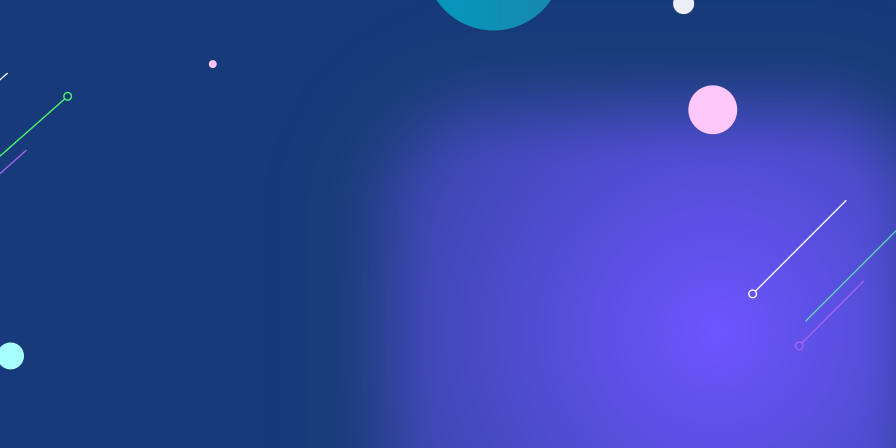
This background is drawn by a WebGL 2 fragment shader. Its source:

```glsl
#version 300 es
precision highp float;
// Navy backdrop with a soft violet glow, flat discs and thin diagonal strokes.

#define GLOW_CENTER vec2(1.60, 0.26)
#define GLOW_REACH 1.25
#define GLOW_BLUR 0.15
#define STROKE_HALF 0.0015
#define RING_RADIUS 0.0085

uniform vec2 u_resolution;
out vec4 fragColor;

const vec3 NAVY = vec3(0.086, 0.227, 0.478);
const vec3 DEEP = vec3(0.095, 0.237, 0.462);
const vec3 VIOLET = vec3(0.425, 0.333, 1.0);
const vec3 TEAL_LEFT = vec3(0.03, 0.585, 0.73);
const vec3 TEAL_RIGHT = vec3(0.08, 0.54, 0.69);
const vec3 PINK = vec3(1.0, 0.78, 0.98);
const vec3 PEARL = vec3(0.93, 0.93, 0.97);
const vec3 ICE = vec3(0.66, 1.0, 1.0);
const vec3 WHITE = vec3(1.0);
const vec3 GREEN = vec3(0.30, 0.98, 0.42);
const vec3 MINT = vec3(0.36, 0.84, 0.70);
const vec3 PURPLE = vec3(0.65, 0.39, 0.94);

float roundedBox(vec2 p, vec2 halfSize, float radius) {
    vec2 q = abs(p) - halfSize + radius;
    return length(max(q, 0.0)) + min(max(q.x, q.y), 0.0) - radius;
}

float segment(vec2 p, vec2 a, vec2 b) {
    vec2 ab = b - a;
    float t = clamp(dot(p - a, ab) / dot(ab, ab), 0.0, 1.0);
    return length(p - a - ab * t);
}

// Coverage of a shape from its signed distance, softened over one pixel
float coverage(float d) {
    return clamp(0.5 - d * u_resolution.y, 0.0, 1.0);
}

void disc(inout vec3 color, vec2 p, vec2 center, float radius, vec3 tint) {
    color = mix(color, tint, coverage(length(p - center) - radius));
}

// A thin line from a to b; a positive ring radius puts an open ring at a
void stroke(inout vec3 color, vec2 p, vec2 a, vec2 b, float ring, vec3 tint) {
    float fromStart = length(p - a);
    float d = segment(p, a, b);
    if (ring > 0.0) d = min(max(d, ring - fromStart), abs(fromStart - ring));
    color = mix(color, tint, coverage(d - STROKE_HALF));
}

// Radial violet light held inside a blurred rounded panel
vec3 background(vec2 p) {
    float panel = roundedBox(p - vec2(1.45, 0.235), vec2(0.61, 0.535), 0.25);
    float mask = 1.0 - smoothstep(-GLOW_BLUR, GLOW_BLUR, panel);
    float light = max(1.0 - length(p - GLOW_CENTER) / GLOW_REACH, 0.0);
    vec3 base = mix(DEEP, NAVY, smoothstep(0.05, 0.3, panel));
    return mix(base, VIOLET, light * mask);
}

void main() {
    // One unit is the canvas height
    vec2 p = gl_FragCoord.xy / u_resolution.y;
    vec3 color = background(p);

    // Discs
    vec3 teal = mix(TEAL_LEFT, TEAL_RIGHT, smoothstep(0.97, 1.23, p.x));
    disc(color, p, vec2(1.102, 1.086), 0.154, teal);
    disc(color, p, vec2(1.526, 0.992), 0.0235, PEARL);
    disc(color, p, vec2(0.475, 0.857), 0.0088, PINK);
    disc(color, p, vec2(1.591, 0.755), 0.0545, PINK);
    disc(color, p, vec2(0.0235, 0.2055), 0.030, ICE);

    // Strokes at the left edge
    stroke(color, p, vec2(-0.03, 0.796), vec2(0.016, 0.836), 0.0, WHITE);
    stroke(color, p, vec2(0.151, 0.785), vec2(-0.03, 0.625), RING_RADIUS, GREEN);
    stroke(color, p, vec2(-0.03, 0.586), vec2(0.058, 0.664), 0.0, PURPLE);

    // Strokes over the glow
    stroke(color, p, vec2(1.680, 0.344), vec2(1.888, 0.552), RING_RADIUS, WHITE);
    stroke(color, p, vec2(1.799, 0.284), vec2(2.030, 0.515), 0.0, MINT);
    stroke(color, p, vec2(1.784, 0.228), vec2(1.927, 0.372), RING_RADIUS, PURPLE);

    fragColor = vec4(color, 1.0);
}
```
